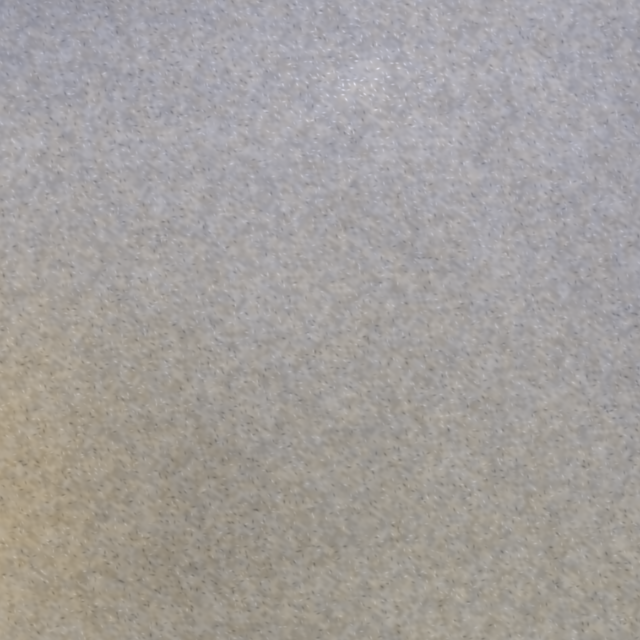
Reproduce this texture procedurally as a WebGL 1 fragment shader.

```glsl
precision highp float;
// Fine speckled grey stone under soft uneven light: cool above, tan at lower left.
// Broad gaussian tints carry layered value noise, then slanted dark and pale
// flecks scattered on jittered grids, with a small sparkling glint near the top.

uniform vec2 u_resolution;

const vec3 COOL_GREY = vec3(0.660, 0.654, 0.680);
const vec3 WARM_GREY = vec3(0.627, 0.606, 0.565);
const vec3 TAN_TINT = vec3(0.045, 0.012, -0.042);
const vec3 BROWN_SHADE = vec3(-0.042, -0.046, -0.048);
const vec3 CORNER_SHADE = vec3(-0.060, -0.055, -0.042);
const vec3 DARK_FLECK = vec3(-0.112, -0.110, -0.106);
const vec3 PALE_FLECK = vec3(0.085, 0.086, 0.094);
const vec3 COOL_SHIFT = vec3(-0.016, -0.002, 0.030);
const vec2 GLINT_POS = vec2(0.567, 0.876);
const float GRAIN_CELLS = 165.0;
const float GRAIN_AMOUNT = 0.085;
const float CLUMP_CELLS = 72.0;
const float CLUMP_AMOUNT = 0.050;
const float DARK_CELLS = 105.0;
const float PALE_CELLS = 118.0;
const float FLECK_ANGLE = -0.6;
const float FLECK_SPREAD = 1.9;
const vec2 FLECK_SIZE = vec2(0.33, 0.18);

float hash(vec2 p) {
  vec3 q = fract(vec3(p.xyx) * 0.1031);
  q += dot(q, q.yzx + 33.33);
  return fract((q.x + q.y) * q.z);
}

float noise(vec2 p) {
  vec2 i = floor(p);
  vec2 f = fract(p);
  f = f * f * (3.0 - 2.0 * f);
  float low = mix(hash(i), hash(i + vec2(1.0, 0.0)), f.x);
  float high = mix(hash(i + vec2(0.0, 1.0)), hash(i + vec2(1.0, 1.0)), f.x);
  return mix(low, high, f.y);
}

vec2 rotate(vec2 p, float angle) {
  float c = cos(angle);
  float s = sin(angle);
  return vec2(c * p.x + s * p.y, c * p.y - s * p.x);
}

// Soft round falloff with separate radii in x and y.
float glow(vec2 p, vec2 center, vec2 radius) {
  vec2 d = (p - center) / radius;
  return exp(-dot(d, d));
}

// Soft slanted ellipses, one per jittered cell; density is the share of cells used.
float flecks(vec2 p, float density, float seed) {
  vec2 cell = floor(p);
  float total = 0.0;
  for (int y = -1; y <= 1; y++) {
    for (int x = -1; x <= 1; x++) {
      vec2 id = cell + vec2(float(x), float(y));
      vec2 key = id + seed;
      vec2 jitter = vec2(hash(key + 17.3), hash(key + 41.7));
      float angle = FLECK_ANGLE + FLECK_SPREAD * (hash(key + 73.1) - 0.5);
      vec2 d = rotate(p - id - 0.15 - 0.7 * jitter, angle);
      float present = smoothstep(0.0, 0.12, density - hash(key));
      float strength = mix(0.25, 1.0, hash(key + 97.9));
      total += present * strength * glow(d, vec2(0.0), FLECK_SIZE);
    }
  }
  return min(total, 1.3);
}

// Large-scale light and tint.
vec3 lighting(vec2 uv) {
  float rise = uv.y + 0.22 * (uv.x - 0.5) + 0.10 * (noise(uv * 5.0 + 3.0) - 0.5);
  vec3 color = mix(WARM_GREY, COOL_GREY, smoothstep(0.05, 0.95, rise));
  color += TAN_TINT * glow(uv, vec2(-0.04, 0.22), vec2(0.22, 0.30));
  color += BROWN_SHADE * glow(uv, vec2(0.31, 0.14), vec2(0.19, 0.24));
  color += CORNER_SHADE * glow(uv, vec2(0.0, 1.04), vec2(0.32, 0.17));
  color += 0.5 * CORNER_SHADE * glow(uv, vec2(1.04, 0.72), vec2(0.14, 0.5));
  return color;
}

void main() {
  vec2 uv = gl_FragCoord.xy / u_resolution;
  vec3 color = lighting(uv);

  // Fine grain, larger clumps and faint blue to yellow mottling.
  vec2 slanted = rotate(uv, FLECK_ANGLE) + 2.0;
  float grain = noise(slanted * vec2(0.8, 1.1) * GRAIN_CELLS) - 0.5;
  float clump = noise(slanted * CLUMP_CELLS + 9.0) - 0.5;
  float cloud = noise(uv * 13.0 + 5.0) - 0.5;
  color += GRAIN_AMOUNT * grain + CLUMP_AMOUNT * clump + 0.018 * cloud;
  color += COOL_SHIFT * (noise(uv * 58.0 + 31.0) - 0.5);

  // Dark flecks gather in loose patches, pale ones toward the top.
  float patches = smoothstep(0.45, 0.85, noise(uv * 8.0 + 21.0));
  float shaded = glow(uv, vec2(0.30, 0.18), vec2(0.22, 0.25))
               + glow(uv, vec2(0.97, 0.35), vec2(0.13, 0.22))
               + glow(uv, vec2(0.52, 0.43), vec2(0.16, 0.10));
  float dark = flecks(uv * DARK_CELLS, 0.24 + 0.16 * patches + 0.15 * shaded, 11.0);
  float glint = glow(uv, GLINT_POS, vec2(0.045, 0.04));
  float halo = glow(uv, GLINT_POS, vec2(0.16, 0.12));
  float pale = flecks(uv * PALE_CELLS, 0.27 + 0.14 * uv.y + 0.2 * halo, 151.0);
  color += DARK_FLECK * dark * (1.0 - 0.5 * glint);
  color += PALE_FLECK * pale * (1.0 + 0.5 * halo + 1.1 * glint);
  color += 0.045 * glint + 0.012 * halo;

  gl_FragColor = vec4(clamp(color, 0.0, 1.0), 1.0);
}
```
